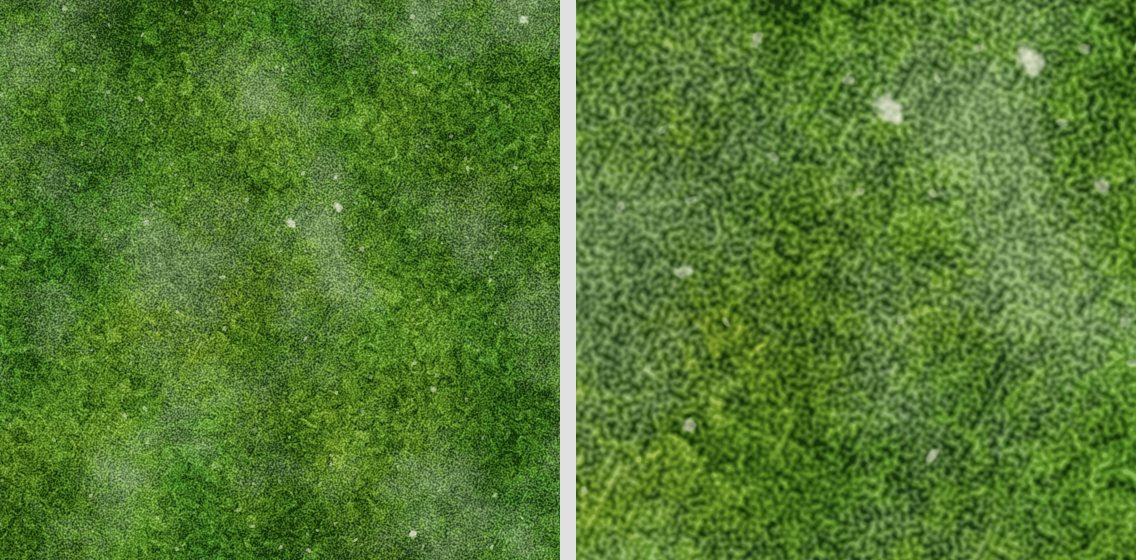
Left: the whole. Right: its middle third, enlarged.
This texture is drawn by a three.js fragment shader. Its source:

```glsl
// Mossy clover lawn: mottled greens under a grey haze, with scattered pale petals.
varying vec2 vUv;

// Greens from shade to sunlit leaf
const vec3 DEEP_GREEN = vec3(0.08, 0.20, 0.04);
const vec3 DARK_GREEN = vec3(0.185, 0.345, 0.065);
const vec3 MID_GREEN = vec3(0.27, 0.45, 0.115);
const vec3 LEAF_GREEN = vec3(0.37, 0.57, 0.15);
const vec3 TIP_GREEN = vec3(0.54, 0.72, 0.32);
const vec3 HAZE_DARK = vec3(0.17, 0.28, 0.12);
const vec3 HAZE_LIGHT = vec3(0.60, 0.71, 0.51);
const vec3 PETAL_COLOR = vec3(0.78, 0.82, 0.70);

// Feature frequencies, in cells across the canvas
const float BROAD_SCALE = 3.5;
const float HAZE_SCALE = 4.0;
const float LEAF_SCALE = 52.0;
const float GRAIN_SCALE = 260.0;

// Strengths
const float BASE_TONE = 0.53;
const float BROAD_CONTRAST = 0.36;
const float LEAF_CONTRAST = 0.52;
const float GRAIN_CONTRAST = 0.72;
const float CENTRE_GLOW = 0.16;
const float HAZE_AMOUNT = 0.82;
const float HAZE_LIFT = 0.06;

vec2 hash2(vec2 p) {
  vec3 q = fract(vec3(p.xyx) * vec3(0.1031, 0.1030, 0.0973));
  q += dot(q, q.yzx + 33.33);
  return fract((q.xx + q.yz) * q.zy);
}

vec2 gradientAt(vec2 cell) {
  float angle = 6.2832 * hash2(cell).x;
  return vec2(cos(angle), sin(angle));
}

float gradientNoise(vec2 p) {
  vec2 i = floor(p);
  vec2 f = p - i;
  vec2 u = f * f * f * (f * (f * 6.0 - 15.0) + 10.0);
  vec2 e = vec2(1.0, 0.0);
  float low = mix(dot(gradientAt(i), f), dot(gradientAt(i + e), f - e), u.x);
  float high = mix(dot(gradientAt(i + e.yx), f - e.yx),
                   dot(gradientAt(i + e.xx), f - e.xx), u.x);
  return mix(low, high, u.y);
}

mat2 rotation(float a) {
  return mat2(cos(a), sin(a), -sin(a), cos(a));
}

float fbm(vec2 p) {
  float sum = 0.0;
  float amplitude = 1.0;
  for (int i = 0; i < 6; i++) {
    sum += amplitude * gradientNoise(p);
    p = rotation(0.6) * p * 2.05 + 17.3;
    amplitude *= 0.62;
  }
  return sum;
}

// Piecewise ramp through the greens
vec3 grassColor(float tone) {
  vec3 c = mix(DEEP_GREEN, DARK_GREEN, smoothstep(0.0, 0.36, tone));
  c = mix(c, MID_GREEN, smoothstep(0.30, 0.58, tone));
  c = mix(c, LEAF_GREEN, smoothstep(0.54, 0.82, tone));
  return mix(c, TIP_GREEN, smoothstep(0.80, 1.20, tone));
}

// Ragged pale spots, at most one per cell; radius in canvas units
float petals(vec2 uv, float cells, float share, float radius) {
  vec2 cell = floor(uv * cells);
  vec2 pick = hash2(cell + 41.0);
  vec2 centre = (cell + 0.25 + 0.5 * hash2(cell + 7.0)) / cells;
  vec2 d = rotation(6.2832 * pick.y) * (uv - centre);
  d.y *= 1.0 + 0.8 * pick.y;
  float size = radius * (0.6 + 0.4 * hash2(cell + 93.0).x);
  float edge = length(d) + 0.4 * size * gradientNoise(uv * 1.5 / radius);
  return step(pick.x, share) * (1.0 - smoothstep(0.5 * size, 1.25 * size, edge));
}

void main() {
  vec2 uv = vUv;

  // Large patches of light, hue and haze
  float broad = fbm(uv * BROAD_SCALE + 3.7);
  float hue = fbm(uv * BROAD_SCALE + 52.1);
  float haze = fbm(uv * HAZE_SCALE + 25.4);
  float glow = 1.0 - smoothstep(0.05, 0.5, length(uv - vec2(0.53, 0.42)));

  // Warped leaf clumps and fine grain
  vec2 warp = vec2(gradientNoise(uv * 45.0), gradientNoise(uv * 45.0 + 31.0));
  vec2 leafPos = uv * LEAF_SCALE + 1.2 * warp;
  float leaf = gradientNoise(leafPos)
             + 0.9 * gradientNoise(rotation(0.8) * leafPos * 2.1 + 9.0);
  float grain = gradientNoise(rotation(0.5) * uv * GRAIN_SCALE + 13.0);

  // Haze breaks up between the leaves and softens them
  float veil = HAZE_AMOUNT * smoothstep(-0.2, 0.6, haze + 0.3 * grain - 0.25 * leaf);
  float tone = BASE_TONE + BROAD_CONTRAST * broad + CENTRE_GLOW * (glow - 0.25)
             + LEAF_CONTRAST * leaf * (1.0 - 0.4 * veil) + GRAIN_CONTRAST * grain;

  // Shift grass between cool and yellow green, then lay the haze over it
  vec3 color = grassColor(tone);
  float warmth = 0.7 * hue + 0.4 * glow - 0.1;
  color *= 1.0 + warmth * vec3(0.30, 0.02, -0.10);
  vec3 hazeColor = mix(HAZE_DARK, HAZE_LIGHT, clamp(tone + HAZE_LIFT, 0.0, 1.1));
  color = mix(color, hazeColor, veil);

  // Fallen petals: a few large, many small and faint
  float spots = max(petals(uv, 9.0, 0.04, 0.011), 0.7 * petals(uv, 21.0, 0.06, 0.006));
  spots = max(spots, 0.5 * petals(uv + 0.37, 42.0, 0.10, 0.0045));
  color = mix(color, PETAL_COLOR + 0.15 * grain, spots);

  gl_FragColor = vec4(clamp(color, 0.0, 1.0), 1.0);
}
```
